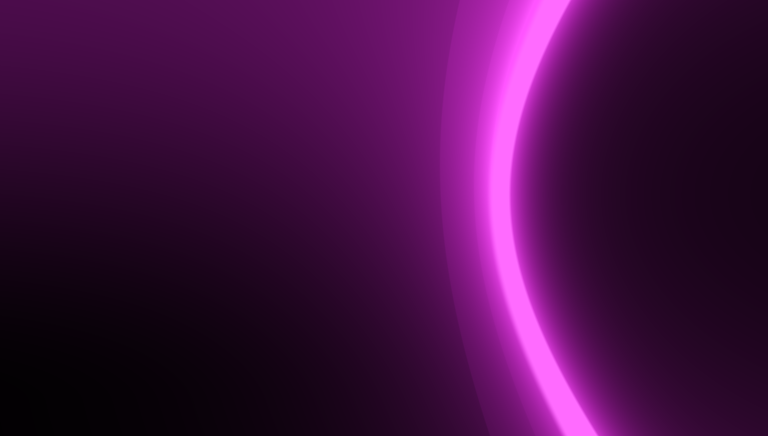
A WebGL 1 fragment shader for this background:

```glsl
precision highp float;
// Draws a curved neon magenta band glowing over a dark purple gradient.

uniform vec2 u_resolution;

const float BEND = 0.447; // roundness of every curve near its vertex

// Horizontal offset from a sideways hyperbola; negative lies on its left.
float curveOffset(vec2 p, vec2 vertex, float spread) {
  float dy = p.y - vertex.y;
  return p.x - vertex.x - sqrt(BEND * BEND + spread * dy * dy) + BEND;
}

// Approximate signed distance to the same hyperbola.
float curveDistance(vec2 p, vec2 vertex, float spread) {
  float dy = p.y - vertex.y;
  float slope = spread * dy / sqrt(BEND * BEND + spread * dy * dy);
  return curveOffset(p, vertex, spread) / sqrt(1.0 + slope * slope);
}

float glow(float dist, float reach) {
  return exp(-dist / reach);
}

// Coverage of the area right of a curve, with a soft edge.
float rightOf(float offset, float softness) {
  return smoothstep(-softness, softness, offset);
}

// Brightness of the lit side, fading downward and away from the band.
float leftLight(vec2 p, float dist) {
  float sky = 0.3 * smoothstep(0.08, 1.15, p.y);
  return sky + 0.45 * glow(dist, 0.3) + 0.52 * glow(dist, 0.057);
}

// Brightness of the shaded side, lifted toward the upper and lower corners.
float rightLight(float dy, float dist) {
  float ambient = 0.075 + 0.2 * dy * dy;
  return ambient + 0.17 * glow(dist, 0.25) + 0.95 * glow(dist, 0.057);
}

// Purple ramp whose green rises only in the brightest parts.
vec3 magenta(float light) {
  float i = clamp(light, 0.0, 1.0);
  return vec3(i, 0.16 * i + 0.17 * i * i * i * i, i);
}

void main() {
  vec2 p = gl_FragCoord.xy / u_resolution.y;
  float pixel = 1.0 / u_resolution.y;
  vec2 vertex = vec2(1.147, 0.553);
  float dist = curveDistance(p, vertex, 0.657);
  float dy = p.y - vertex.y;

  // Light on the left, with two faint stepped halos
  float left = leftLight(p, abs(dist));
  left += 0.05 * rightOf(curveOffset(p, vec2(1.009, 0.622), 0.3), pixel);
  left += 0.03 * rightOf(curveOffset(p, vec2(1.087, 0.576), 0.44), pixel);

  // Light on the right, joined beneath the band
  float right = rightLight(dy, abs(dist));
  vec3 color = magenta(mix(left, right, rightOf(dist, 0.006)));

  // Bright core, softer on its left edge
  float halfWidth = 0.0225 + 0.035 * dy * dy;
  float softness = max(mix(0.009, 0.004, step(0.0, dist)), pixel);
  float core = 1.0 - rightOf(abs(dist) - halfWidth, softness);
  color = mix(color, vec3(1.0, 0.42, 1.0), core);

  gl_FragColor = vec4(color, 1.0);
}
```
